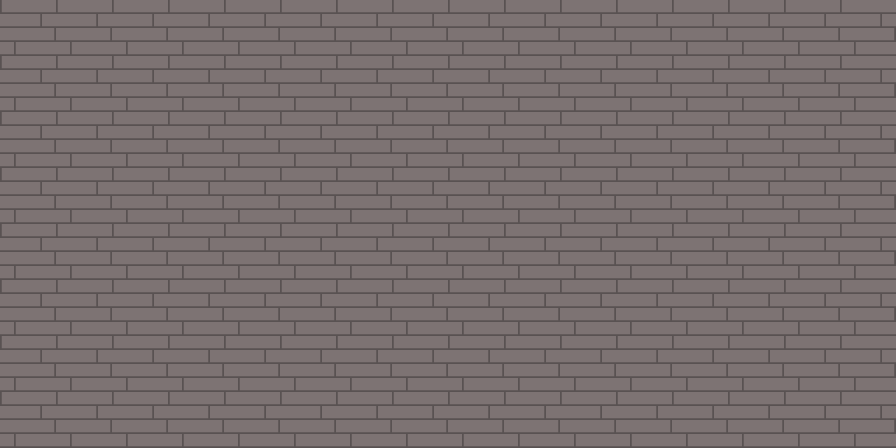
This texture is drawn by a WebGL 1 fragment shader. Its source:

```glsl
precision highp float;
// Flat grey-brown brick wall with thin dark mortar and a four-row stagger.

uniform vec2 u_resolution;

#define BRICKS vec2(16.0, 32.0)       // repeats across and down
#define MORTAR vec2(0.03125, 0.125)   // joint thickness as a share of a brick
#define STAGGER 0.25                  // sideways shift between rows, in bricks
#define BRICK_COLOR vec3(0.49, 0.45, 0.45)
#define MORTAR_COLOR vec3(0.35, 0.32, 0.32)

// Running total of joint thickness from zero up to p, one joint per unit
vec2 jointTotal(vec2 p) {
    return floor(p) * MORTAR + min(fract(p), MORTAR);
}

// Share of a pixel's footprint that joints cover along each axis
vec2 jointCoverage(vec2 p, vec2 footprint) {
    vec2 halfSize = 0.5 * footprint;
    return (jointTotal(p + halfSize) - jointTotal(p - halfSize)) / footprint;
}

// Joint start in a row: right, centre, left, centre, then repeating
float rowOffset(float row) {
    float phase = mod(row, 4.0);
    float swing = STAGGER * (abs(phase - 2.0) - 1.0);
    // The two middle rows end at the grid line, the others begin on it
    float middle = step(0.5, phase) * step(phase, 2.5);
    return swing - middle * MORTAR.x;
}

void main() {
    vec2 wall = gl_FragCoord.xy / u_resolution * BRICKS;
    vec2 footprint = BRICKS / u_resolution;

    // Slide each row sideways
    wall.x -= rowOffset(floor(wall.y));

    // Join bed and head joints with smooth edges
    vec2 joint = jointCoverage(wall, footprint);
    float mortar = 1.0 - (1.0 - joint.x) * (1.0 - joint.y);

    gl_FragColor = vec4(mix(BRICK_COLOR, MORTAR_COLOR, mortar), 1.0);
}
```
